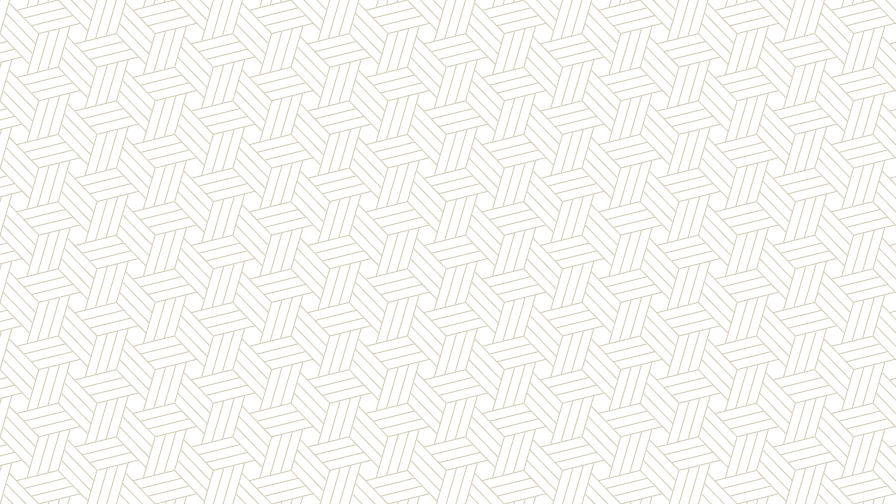
Write a Shadertoy shader that draws this pattern.

```glsl
// Triaxial basket weave in thin tan lines on white: bundles of three strips run in
// three directions and leave small hexagonal holes. One bundle, repeated on a
// hexagonal lattice, is turned by 60 degrees twice to give the whole weave.

const float ROOT3 = sqrt(3.0);

mat2 rotation(float angle) {
    float c = cos(angle), s = sin(angle);
    return mat2(c, s, -s, c);
}

// Offset from the nearest point of a hexagonal lattice with unit spacing
vec2 hexRepeat(vec2 p) {
    vec2 period = vec2(ROOT3, 1.0);
    vec2 a = mod(p + 0.5 * period, period) - 0.5 * period;
    vec2 b = mod(p, period) - 0.5 * period;
    return dot(a, a) < dot(b, b) ? a : b;
}

// Distance to the four long lines of a sheared bundle, 4 long and 3 strips wide
float bundleLines(vec2 p) {
    float rowHeight = 0.5 * ROOT3;
    float row = clamp(floor(p.y / rowHeight) + 0.5, -1.5, 1.5);
    float pastEnd = max(abs(p.x + 0.5 * row) - 2.0, 0.0);
    return length(vec2(pastEnd, p.y - row * rowHeight));
}

void mainImage(out vec4 fragColor, in vec2 fragCoord) {
    float repeatsDown = 7.5;
    float stripsPerRepeat = sqrt(39.0);
    float tilt = radians(30.0) - atan(ROOT3 / 6.0);

    // Lattice units, with a hexagonal hole at the origin
    vec2 p = fragCoord / iResolution.y * repeatsDown + vec2(1.0 / ROOT3, 0.0);

    // Nearest line among the three bundle directions
    float d = 1e3;
    for (int k = 0; k < 3; k++) {
        vec2 q = rotation(radians(60.0) * float(k)) * p;
        q = hexRepeat(q - vec2(-0.25 * ROOT3, 0.25));
        d = min(d, bundleLines(rotation(-tilt) * q * stripsPerRepeat));
    }

    // Share of the pixel's width that the line covers
    float pixel = repeatsDown * stripsPerRepeat / iResolution.y;
    float halfWidth = 0.049;
    float ink = clamp(0.5 + (halfWidth - d) / pixel, 0.0, 1.0)
              - clamp(0.5 - (halfWidth + d) / pixel, 0.0, 1.0);

    fragColor = vec4(mix(vec3(1.0), vec3(0.83, 0.80, 0.71), ink), 1.0);
}
```
